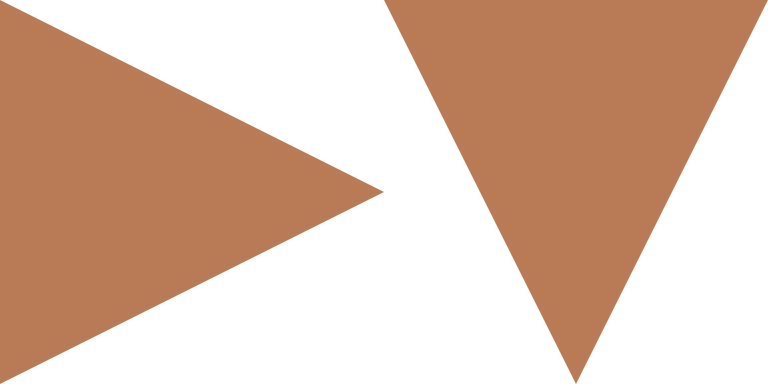
Write a WebGL 2 fragment shader that draws this background.

```glsl
#version 300 es
precision highp float;
// Two square tiles side by side, each holding one clay triangle on white.
// The triangle spans a full tile side and tapers to the middle of the opposite
// side; it points right in even tiles and down in odd ones.

uniform vec2 u_resolution;
out vec4 outColor;

const vec3 PAPER = vec3(1.0);
const vec3 CLAY = vec3(0.725, 0.478, 0.337);
const float TILE_SIZE = 1.0;   // in canvas heights
const float HALF_BASE = 0.5;   // half the triangle's base, in tiles
const float TRI_HEIGHT = 1.0;  // base to apex, in tiles

// Signed distance to the slanted sides of a triangle whose base lies on
// axial.x = 0, with axial.y measured sideways from its axis.
float taperDistance(vec2 axial) {
    vec2 sideNormal = normalize(vec2(HALF_BASE, TRI_HEIGHT));
    return dot(vec2(axial.x - TRI_HEIGHT, abs(axial.y)), sideNormal);
}

void main() {
    // Square tiles counted from the lower left
    vec2 p = gl_FragCoord.xy / (u_resolution.y * TILE_SIZE);
    float pixel = 1.0 / (u_resolution.y * TILE_SIZE);
    vec2 cell = fract(p);
    bool pointsDown = mod(floor(p.x), 2.0) > 0.5;

    // Turn the cell so that the first axis runs from base to apex
    vec2 axial = pointsDown ? vec2(1.0 - cell.y, cell.x - 0.5)
                            : vec2(cell.x, cell.y - 0.5);

    // Fill with an edge one pixel wide
    float coverage = clamp(0.5 - taperDistance(axial) / pixel, 0.0, 1.0);
    outColor = vec4(mix(PAPER, CLAY, coverage), 1.0);
}
```
